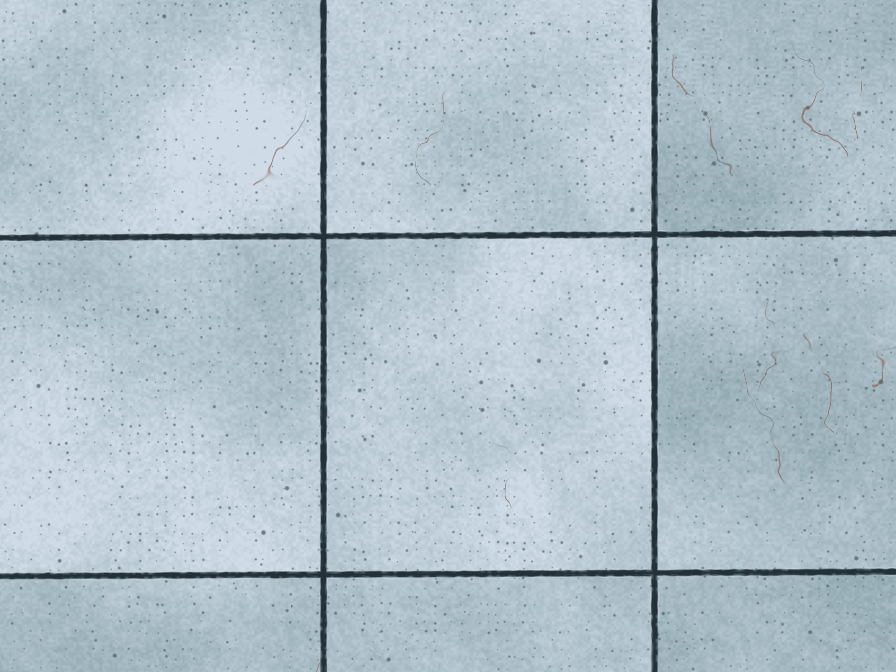
A Shadertoy shader for this texture:

```glsl
// Weathered blue-grey concrete tiles with dark joints, pits and rusty hairline cracks.

const vec2 TILE_SIZE = vec2(0.4925, 0.5035);
const vec2 JOINT_ORIGIN = vec2(0.4815, 0.1425);
const float JOINT_TILT = 0.005;
const float JOINT_HALF_WIDTH = 0.0045;

const vec3 STONE_DARK = vec3(0.53, 0.63, 0.66);
const vec3 STONE_LIGHT = vec3(0.80, 0.85, 0.895);
const vec3 JOINT_DARK = vec3(0.14, 0.19, 0.22);
const vec3 JOINT_DUST = vec3(0.32, 0.40, 0.43);
const vec3 PIT = vec3(0.33, 0.40, 0.43);
const vec3 RUST = vec3(0.53, 0.35, 0.29);
const vec3 HAIRLINE = vec3(0.43, 0.48, 0.49);

float hash(vec2 p) {
    return fract(sin(dot(p, vec2(127.1, 311.7))) * 43758.5);
}

vec2 hash2(vec2 p) {
    return vec2(hash(p), hash(p + 57.3));
}

float noise(vec2 p) {
    vec2 i = floor(p), f = fract(p);
    f = f * f * (3.0 - 2.0 * f);
    return mix(mix(hash(i), hash(i + vec2(1, 0)), f.x),
               mix(hash(i + vec2(0, 1)), hash(i + vec2(1, 1)), f.x), f.y);
}

float fbm(vec2 p) {
    float sum = 0.0, amp = 0.5;
    for (int i = 0; i < 5; i++) {
        sum += amp * noise(p);
        p = mat2(1.6, 1.2, -1.2, 1.6) * p + 7.1;
        amp *= 0.5;
    }
    return sum;
}

// Soft round patch
float patchAt(vec2 p, vec2 centre, float radius) {
    vec2 d = (p - centre) / radius;
    return exp(-dot(d, d));
}

float coverage(float d, float radius, float aa) {
    return 1.0 - smoothstep(radius - aa, radius + aa, d);
}

float segment(vec2 p, vec2 a, vec2 b) {
    vec2 pa = p - a, ba = b - a;
    return length(pa - ba * clamp(dot(pa, ba) / dot(ba, ba), 0.0, 1.0));
}

// One jittered speck per cell, kept with the given chance
float pits(vec2 p, float cells, float maxRadius, float chance, float aa) {
    vec2 id = floor(p * cells);
    vec2 centre = 0.3 + 0.4 * hash2(id);
    float size = hash(id + 13.7);
    float radius = mix(0.0006, maxRadius, size * size);
    float d = length(fract(p * cells) - centre) / cells;
    return coverage(d, radius, aa) * step(hash(id + 31.9), chance);
}

// Wandering cracks inside one tile; q runs from 0 to 1 over it
float cracks(vec2 q, vec2 tile, float chance, float aa) {
    vec2 seed = tile * 17.0;
    vec2 warp = vec2(noise(q * 9.0 + seed), noise(q * 9.0 + seed + 40.0)) - 0.5;
    vec2 jag = vec2(noise(q * 34.0 + seed), noise(q * 34.0 + seed + 80.0)) - 0.5;
    vec2 w = q + 0.11 * warp + 0.035 * jag;
    float sum = 0.0;
    for (int i = 0; i < 4; i++) {
        vec2 key = tile + float(i) * 5.3 + 2.0;
        vec2 start = vec2(0.08, 0.04) + vec2(0.84, 0.5) * hash2(key);
        vec2 run = vec2(-0.25, 0.16) + vec2(0.5, 0.3) * hash2(key + 9.0);
        float d = segment(w, start, start + run) * TILE_SIZE.x;
        sum = max(sum, coverage(d, 0.0008, aa) * step(hash(key + 21.0), chance));
    }
    return sum * smoothstep(0.2, 0.6, noise(q * 13.0 + seed));
}

void mainImage(out vec4 fragColor, in vec2 fragCoord) {
    vec2 p = fragCoord / iResolution.y;
    float aa = 1.0 / iResolution.y;

    // Tile layout
    vec2 grid = (p - vec2(0.0, JOINT_TILT * p.x) - JOINT_ORIGIN) / TILE_SIZE;
    vec2 tile = floor(grid) + 1.0;
    vec2 q = fract(grid);
    vec2 edge = min(q, 1.0 - q) * TILE_SIZE;
    float edgeDist = min(edge.x, edge.y) + 0.0014 * (noise(p * 110.0) - 0.5);
    float lastColumn = step(1.5, tile.x);
    float lowRow = 1.0 - step(0.5, tile.y);

    // Broad light and shade, clouding and grain
    float tone = 0.75 - 0.22 * lastColumn - 0.17 * lowRow;
    tone += 0.22 * (patchAt(p, vec2(0.35, 0.77), 0.13) + patchAt(p, vec2(0.22, 0.29), 0.16));
    tone += 0.16 * (patchAt(p, vec2(0.59, 0.53), 0.12) + patchAt(p, vec2(0.82, 0.43), 0.13));
    tone -= 0.28 * (patchAt(p, vec2(0.41, 0.56), 0.11) + patchAt(p, vec2(1.07, 0.73), 0.10));
    tone += 0.85 * (fbm(p * 5.0 + tile * 11.0) - 0.49);
    tone += 0.28 * (noise(p * 260.0) - 0.5) + 0.16 * (noise(p * 120.0) - 0.5);
    vec3 color = mix(STONE_DARK, STONE_LIGHT, clamp(tone, -0.1, 1.05));

    // Pits and cracks
    float crowding = 0.5 + noise(p * 8.0);
    float specks = max(pits(p, 75.0, 0.0019, 0.38 * crowding, aa),
                       pits(p + 3.0, 27.0, 0.0034, 0.16 * crowding, aa));
    color = mix(color, PIT, 0.8 * specks);
    vec3 crackColor = mix(HAIRLINE, RUST, smoothstep(0.35, 0.65, noise(p * 16.0)));
    color = mix(color, crackColor, 0.85 * cracks(q, tile, mix(0.35, 0.85, lastColumn), aa));

    // Pale worn rims and dark joints
    float rim = coverage(edgeDist, 0.0065, aa) * smoothstep(0.45, 0.8, noise(p * 45.0));
    color = mix(color, STONE_LIGHT, 0.7 * rim);
    float dust = smoothstep(0.4, 0.9, noise(p * 170.0)) * smoothstep(0.0, 0.004, edgeDist);
    vec3 jointColor = mix(JOINT_DARK, JOINT_DUST, dust);
    color = mix(color, jointColor, coverage(edgeDist, JOINT_HALF_WIDTH, aa));

    fragColor = vec4(color, 1.0);
}
```
